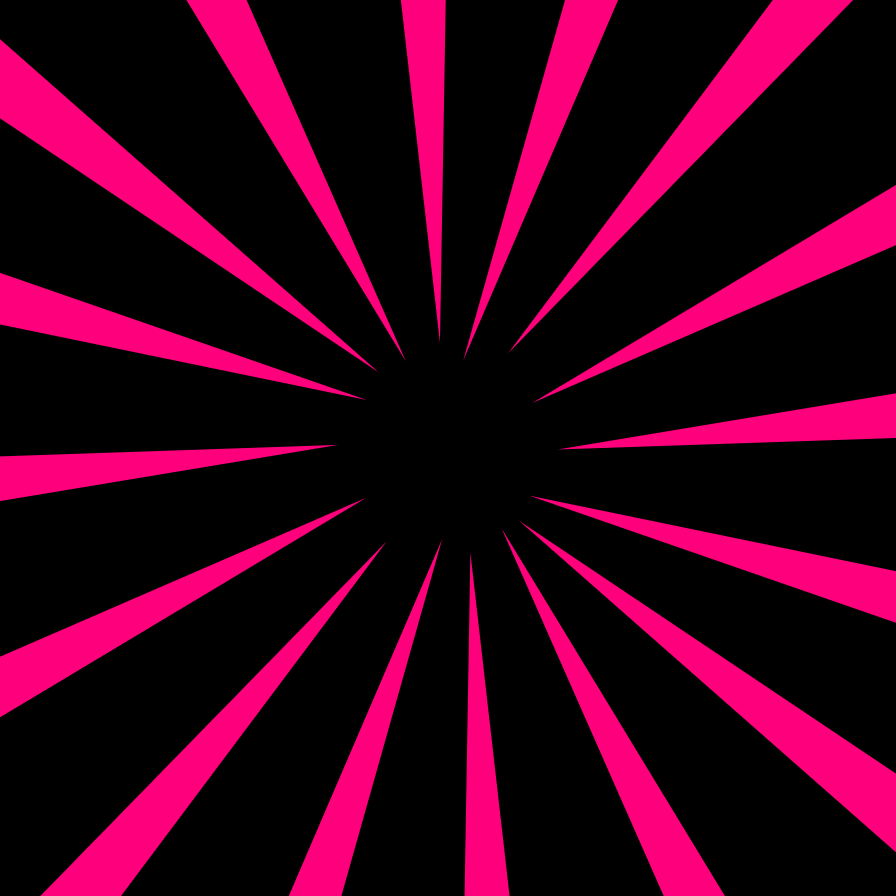
A Shadertoy shader for this background:

```glsl
// Sunburst of sixteen slim pink wedges around an empty black centre.

const vec3 BACKGROUND = vec3(0.0);
const vec3 RAY_COLOR = vec3(1.0, 0.0, 0.49);
const float HALF_ANGLE = 3.74;  // degrees, half the opening of each wedge
const int AXIS_COUNT = 8;       // every axis carries two opposite rays

// Per axis: direction in degrees, tip distance, twist, sideways drift.
// Twist moves the two rays apart sideways; drift moves both together.
const vec4 AXES[AXIS_COUNT] = vec4[AXIS_COUNT](
    vec4( 92.77, 0.1178,  0.0113, -0.0080),
    vec4( 70.49, 0.0978,  0.0222, -0.0056),
    vec4( 49.42, 0.1237,  0.0168,  0.0010),
    vec4( 27.20, 0.1064,  0.0047, -0.0030),
    vec4(  5.69, 0.1216, -0.0147,  0.0009),
    vec4(-15.38, 0.1014, -0.0274,  0.0002),
    vec4(-37.60, 0.1124, -0.0178,  0.0019),
    vec4(-62.47, 0.1073,  0.0043,  0.0073));

// Antialiased cover of a wedge with its tip at the origin, opening along +x.
float wedgeCover(vec2 p, float pixel) {
    float halfWidth = max(p.x, 0.0) * tan(radians(HALF_ANGLE));
    float upper = clamp(0.5 + (halfWidth - p.y) / pixel, 0.0, 1.0);
    float lower = clamp(0.5 + (-halfWidth - p.y) / pixel, 0.0, 1.0);
    return upper - lower;
}

void mainImage(out vec4 fragColor, in vec2 fragCoord) {
    float pixel = 1.0 / min(iResolution.x, iResolution.y);
    vec2 p = (fragCoord - 0.5 * iResolution.xy) * pixel;

    float cover = 0.0;
    for (int i = 0; i < AXIS_COUNT; i++) {
        vec4 axis = AXES[i];
        float angle = radians(axis.x);
        vec2 along = vec2(cos(angle), sin(angle));
        vec2 across = vec2(-along.y, along.x);
        vec2 local = vec2(dot(p, along), dot(p, across) - axis.w);

        // The opposite ray is the same wedge turned by half a turn.
        cover += wedgeCover(local - axis.yz, pixel);
        cover += wedgeCover(-local - axis.yz, pixel);
    }

    fragColor = vec4(mix(BACKGROUND, RAY_COLOR, min(cover, 1.0)), 1.0);
}
```
